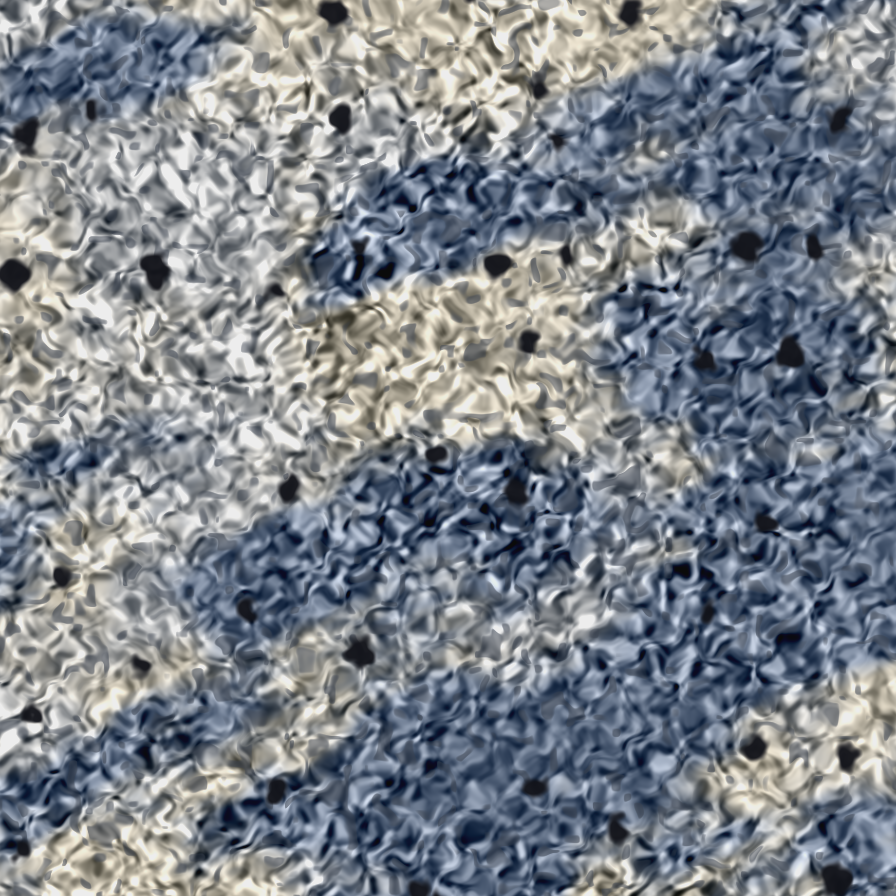
Write a three.js fragment shader that draws this texture.

```glsl
// Weathered speckled stone: cream ground, slanted slate-blue patches, wiry grain and black pits.
varying vec2 vUv;

float hash(vec2 p) {
  vec3 q = fract(vec3(p.xyx) * 0.1031);
  q += dot(q, q.yzx + 33.33);
  return fract((q.x + q.y) * q.z);
}

float noise(vec2 p) {
  vec2 i = floor(p);
  vec2 f = fract(p);
  f = f * f * f * (f * (f * 6.0 - 15.0) + 10.0);
  float low = mix(hash(i), hash(i + vec2(1.0, 0.0)), f.x);
  float high = mix(hash(i + vec2(0.0, 1.0)), hash(i + vec2(1.0, 1.0)), f.x);
  return mix(low, high, f.y);
}

vec2 rotate(vec2 p, float angle) {
  float c = cos(angle);
  float s = sin(angle);
  return vec2(c * p.x + s * p.y, c * p.y - s * p.x);
}

float fbm(vec2 p) {
  float sum = 0.0;
  float weight = 0.52;
  for (int i = 0; i < 5; i++) {
    sum += weight * noise(p);
    p = rotate(p, 0.4) * 2.03 + 17.3;
    weight *= 0.5;
  }
  return sum;
}

// Short bent strands, stretched along the given angle
float strands(vec2 p, float angle, float seed) {
  return noise(rotate(p, angle) * vec2(72.0, 140.0) + seed) - 0.5;
}

// Ragged round pits, one at most per cell
float pits(vec2 p) {
  vec2 ragged = vec2(noise(p * 75.0 + 40.0), noise(p * 75.0 + 90.0)) - 0.5;
  vec2 q = p + ragged * 0.012;
  vec2 cell = floor(q * 8.0);
  float cover = 0.0;
  for (int y = -1; y <= 1; y++) {
    for (int x = -1; x <= 1; x++) {
      vec2 id = cell + vec2(float(x), float(y)) + 20.0;
      vec2 jitter = vec2(hash(id + 3.1), hash(id + 57.7));
      vec2 offset = q - (id - 20.0 + jitter) / 8.0;
      float radius = mix(0.009, 0.018, hash(id + 131.0));
      float present = step(hash(id + 211.0), 0.6);
      float dist = length(offset * vec2(1.1, 0.95));
      cover = max(cover, present * (1.0 - smoothstep(radius - 0.005, radius + 0.004, dist)));
    }
  }
  return cover;
}

void main() {
  vec2 uv = vUv;

  // Slanted slate patches with frayed borders
  vec2 slanted = rotate(uv, 0.38) * vec2(3.6, 7.0);
  float patchField = fbm(slanted + 6.4);
  float slate = smoothstep(0.43, 0.63, patchField);

  // Ground drifts between cool grey and warm cream
  float warmth = smoothstep(0.35, 0.65, fbm(uv * 5.0 + 31.0));
  vec3 ground = mix(vec3(0.64, 0.65, 0.66), vec3(0.76, 0.73, 0.66), warmth);
  vec3 color = mix(ground, vec3(0.34, 0.40, 0.49), slate);

  // Wiry grain: diagonal in the slate, tangled elsewhere
  vec2 bend = vec2(noise(uv * 48.0 + 11.0), noise(uv * 48.0 + 73.0)) - 0.5;
  vec2 bent = uv + bend * 0.016;
  float rising = strands(bent, 0.75, 5.0);
  float falling = strands(bent, -0.9, 61.0);
  float blend = mix(noise(uv * 14.0 + 8.0), 0.15, slate * 0.7);
  float grain = mix(rising, falling, blend) * 1.3;
  grain += (noise(bent * 105.0 + 29.0) - 0.5) * 0.7;
  float contrast = mix(0.4, 0.8, noise(uv * 7.0 + 19.0));
  color += grain * contrast * vec3(1.04, 1.0, 0.95);

  // Dark flecks scattered between the strands
  float fleck = smoothstep(0.7, 0.9, noise(bent * 85.0 + 150.0));
  color = mix(color, vec3(0.23, 0.26, 0.31), fleck * 0.55);

  // Pits
  color = mix(color, vec3(0.07, 0.075, 0.10), pits(uv) * 0.96);

  gl_FragColor = vec4(clamp(color, 0.04, 0.93), 1.0);
}
```
